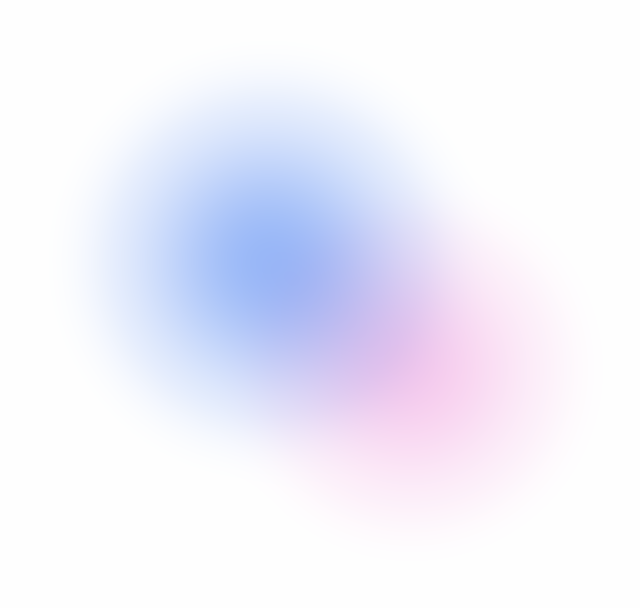
A Shadertoy shader for this background:

```glsl
// Draws two soft overlapping glows, blue and pink, on a white ground.

const vec3 PAPER = vec3(0.998);
const vec3 BLUE_TINT = vec3(0.600, 0.722, 0.972);
const vec3 PINK_TINT = vec3(0.970, 0.800, 0.932);

// Centres are fractions of the canvas; sizes are fractions of its height.
const vec2 BLUE_CENTER = vec2(0.419, 0.572);
const vec2 PINK_CENTER = vec2(0.643, 0.392);
const float BLUE_SPREAD = 0.152;
const float PINK_SPREAD = 0.139;
const float BLUE_REACH = 0.40;
const float PINK_REACH = 0.36;
const float FADE_START = 0.62; // share of the reach where the tail fades

// Gaussian glow whose tail eases to zero at its reach.
float glow(vec2 offset, float spread, float reach) {
    float radius = length(offset);
    float scaled = radius / spread;
    float tail = 1.0 - smoothstep(FADE_START * reach, reach, radius);
    return exp(-0.5 * scaled * scaled) * tail;
}

void mainImage(out vec4 fragColor, in vec2 fragCoord) {
    vec2 uv = fragCoord / iResolution.xy;
    vec2 aspect = vec2(iResolution.x / iResolution.y, 1.0);

    float blue = glow((uv - BLUE_CENTER) * aspect, BLUE_SPREAD, BLUE_REACH);
    float pink = glow((uv - PINK_CENTER) * aspect, PINK_SPREAD, PINK_REACH);

    // Tints multiply like layers of translucent ink.
    vec3 color = PAPER;
    color *= mix(vec3(1.0), BLUE_TINT, blue);
    color *= mix(vec3(1.0), PINK_TINT, pink);

    fragColor = vec4(color, 1.0);
}
```
